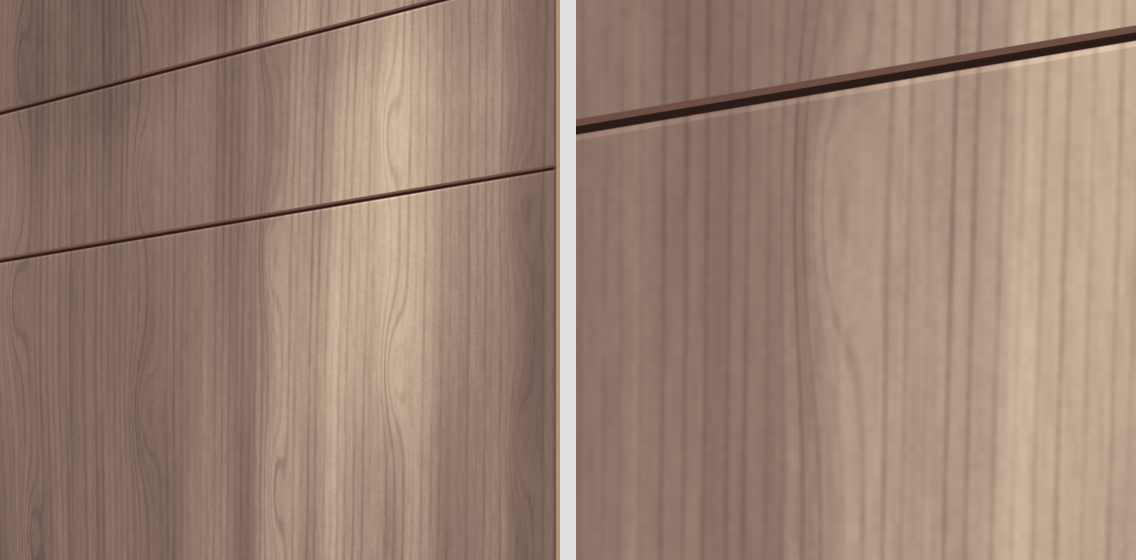
Left: the whole. Right: its middle third, enlarged.
A Shadertoy shader for this texture:

```glsl
const vec3 SHADE = vec3(0.42, 0.335, 0.31);
const vec3 WALNUT = vec3(0.58, 0.48, 0.43);
const vec3 GLOW = vec3(0.80, 0.71, 0.61);
const vec3 GAP = vec3(0.17, 0.11, 0.09);
const vec3 LIP = vec3(0.43, 0.31, 0.27);
const vec3 EDGE_STRIP = vec3(0.70, 0.57, 0.46);

float hash(vec2 p) {
    vec3 q = fract(p.xyx * vec3(0.1031, 0.1030, 0.0973));
    q += dot(q, q.yzx + 33.33);
    return fract((q.x + q.y) * q.z);
}

float noise(vec2 p) {
    vec2 i = floor(p), f = fract(p);
    f = f * f * (3.0 - 2.0 * f);
    return mix(mix(hash(i), hash(i + vec2(1, 0)), f.x),
               mix(hash(i + vec2(0, 1)), hash(i + vec2(1, 1)), f.x), f.y);
}

float bell(float x, float center, float width) {
    float d = (x - center) / width;
    return exp(-d * d);
}

// Soft band: 1 inside the half width, 0 outside
float band(float d, float halfWidth, float blur) {
    return 1.0 - smoothstep(halfWidth - blur, halfWidth + blur, abs(d));
}

// Signed height above a slanted line
float aboveLine(vec2 p, float start, float slope) {
    return (p.y - start - slope * p.x) / sqrt(1.0 + slope * slope);
}

// Across-grain coordinate, bent into arches around evenly spaced knots
float grainCoord(vec2 p) {
    float x = p.x + 0.014 * (noise(p * vec2(5.0, 2.6)) - 0.5);
    float bend = 0.0;
    for (int i = 0; i < 5; i++) {
        for (int j = 0; j < 3; j++) {
            vec2 id = vec2(i, j);
            float width = mix(0.014, 0.027, hash(id + 3.0));
            float cx = 0.05 + 0.22 * id.x - 0.02 * hash(id);
            float cy = 0.42 * id.y + 0.35 * fract(id.x * 0.618 + 0.12);
            bend += 1.6 * width * bell(x, cx, width) * bell(p.y, cy, 0.10);
        }
    }
    x += bend + 0.03 * (p.y - 0.5) * bell(p.x, 0.6, 0.25) * -1.0;
    return x * (1.25 - 0.25 * x);
}

// Dark growth lines of random place and strength
float growthLines(float g, float y, float count) {
    float u = g * count;
    float cell = floor(u);
    float center = mix(0.36, 0.64, hash(vec2(cell, 7.0)));
    float blur = min(fwidth(u), 0.15);
    float line = 1.0 - smoothstep(0.0, 0.2 + blur, abs(u - cell - center));
    float strength = mix(0.25, 1.0, hash(vec2(cell, 19.0)));
    return line * strength * mix(0.5, 1.0, noise(vec2(cell * 3.7, y * 7.0)));
}

// Lamp light: a leaning bright band and a shadow in the upper left
float lighting(vec2 p, float topPanel) {
    float center = 0.67 + 0.12 * (p.y - 0.5) - 0.12 * topPanel;
    float height = mix(0.62, 1.0, smoothstep(0.0, 0.5, p.y));
    height *= 1.0 - 0.3 * smoothstep(0.8, 1.0, p.y);
    float light = 0.29 + 0.60 * height * bell(p.x, center, 0.20);
    float shadow = 1.0 - smoothstep(0.34, 0.48, p.x + 0.7 * (1.0 - p.y));
    light -= 0.17 * shadow * smoothstep(0.6, 0.88, p.y);
    return light - 0.16 * smoothstep(0.89, 0.96, p.x);
}

float woodTone(vec2 p) {
    float g = grainCoord(p);
    float tone = 0.24 * (noise(vec2(g * 24.0, p.y * 1.1)) - 0.5);
    tone += 0.14 * (noise(vec2(g * 80.0, p.y * 2.5)) - 0.5);
    tone += 0.09 * (noise(p * vec2(260.0, 28.0)) - 0.5);
    tone += 0.06 * (noise(p * vec2(240.0, 190.0)) - 0.5);
    tone -= 0.24 * growthLines(g, p.y, 78.0);
    // Veneer strip with one sharp side, and a dark vertical streak
    tone -= 0.10 * smoothstep(0.162, 0.165, p.x) * (1.0 - smoothstep(0.17, 0.34, p.x));
    return tone - 0.13 * bell(p.x, 0.43, 0.025) + 0.06;
}

vec3 woodColor(float tone) {
    vec3 c = mix(SHADE, WALNUT, clamp(tone * 2.0, -0.3, 1.0));
    return mix(c, GLOW, clamp(tone * 2.0 - 1.0, 0.0, 1.1));
}

// Groove between panels: lit rim below, brown lip above, dark gap
vec3 addGroove(vec3 color, float d, float px) {
    color = mix(color, color * 1.13, band(d + 0.0055, 0.0015, px));
    color = mix(color, LIP, band(d - 0.0025, 0.003, px));
    return mix(color, GAP, band(d + 0.001, 0.0024, px));
}

void mainImage(out vec4 fragColor, in vec2 fragCoord) {
    vec2 p = fragCoord / iResolution.xy;
    float px = 1.0 / min(iResolution.x, iResolution.y);
    float lower = aboveLine(p, 0.534, 0.168);
    float upper = aboveLine(p, 0.798, 0.256);

    float topPanel = smoothstep(-px, px, upper);
    vec3 color = woodColor(lighting(p, topPanel) + woodTone(p));
    color = addGroove(color, lower, px);
    color = addGroove(color, upper, px);

    // Right-hand side of the cabinet
    color = mix(color, EDGE_STRIP, smoothstep(-px, px, p.x - 0.993));
    color = mix(color, LIP, 0.8 * band(p.x - 0.991, 0.0018, px));
    fragColor = vec4(color, 1.0);
}
```
